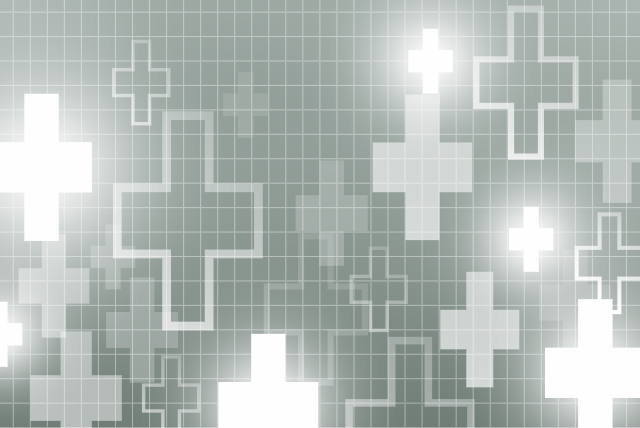
Give the GLSL for this background, as a Shadertoy shader.

```glsl
// Translucent, outlined and glowing white crosses over a grey-green gradient with a fine grid.
// Every cross is one stretched plus-shaped distance function; small lists hold the layout,
// and loops blend the layers from back to front. Units: canvas height = 1.

const vec3 DARK  = vec3(0.36, 0.42, 0.39);
const vec3 MID   = vec3(0.525, 0.58, 0.555);
const vec3 WHITE = vec3(0.995);

const vec2  CROSS_SHAPE = vec2(0.684, 1.0);   // half extents for unit half height
const float ARM_RATIO   = 0.342;              // arm thickness relative to extent
const float RIM_RATIO   = 0.08;               // outline width relative to half height
const vec2  GRID_CELL   = vec2(0.0398, 0.0571);
const vec2  GRID_ORIGIN = vec2(0.031, 0.001);

// Each entry: centre x, centre y, half height, opacity
const vec4 FILLED[10] = vec4[10](
    vec4(0.987, 0.609, 0.170, 0.57), vec4(1.121, 0.230, 0.135, 0.60),
    vec4(1.442, 0.670, 0.144, 0.30), vec4(0.775, 0.502, 0.123, 0.20),
    vec4(0.574, 0.755, 0.077, 0.12), vec4(0.126, 0.332, 0.121, 0.40),
    vec4(0.264, 0.400, 0.076, 0.20), vec4(0.332, 0.229, 0.123, 0.22),
    vec4(0.178, 0.070, 0.156, 0.48), vec4(1.344, 0.293, 0.123, 0.15));

const vec4 OUTLINED[8] = vec4[8](
    vec4(0.439, 0.484, 0.256, 0.50), vec4(0.330, 0.807, 0.100, 0.45),
    vec4(1.229, 0.807, 0.180, 0.58), vec4(1.424, 0.385, 0.119, 0.75),
    vec4(0.885, 0.324, 0.100, 0.32), vec4(0.738, 0.277, 0.178, 0.18),
    vec4(0.958, -0.008, 0.221, 0.42), vec4(0.400, 0.070, 0.100, 0.45));

// Each entry: centre x, centre y, half height, glow radius
const vec4 GLOWING[6] = vec4[6](
    vec4(0.097, 0.609, 0.172, 0.22), vec4(1.006, 0.857, 0.076, 0.14),
    vec4(1.241, 0.441, 0.076, 0.12), vec4(0.000, 0.219, 0.076, 0.11),
    vec4(0.627, 0.049, 0.171, 0.16), vec4(1.391, 0.129, 0.172, 0.16));

// Square-cornered box distance; q is already mirrored into one quadrant
float boxDistance(vec2 q, vec2 halfSize) {
    vec2 d = q - halfSize;
    return max(d.x, d.y);
}

float crossDistance(vec2 p, float halfHeight) {
    vec2 q = abs(p);
    vec2 extent = CROSS_SHAPE * halfHeight;
    vec2 arm = extent * ARM_RATIO;
    return min(boxDistance(q, vec2(arm.x, extent.y)),
               boxDistance(q, vec2(extent.x, arm.y)));
}

float coverage(float d, float pixel) {
    return clamp(0.5 - d / pixel, 0.0, 1.0);
}

// Opacity factor that grows toward the lower left of a cross
float sheen(vec2 p, float halfHeight, float amount) {
    return 1.0 - amount * dot(p / halfHeight, vec2(0.5, 0.8));
}

// Tight core plus a wide, faint halo
float glow(float r, float radius) {
    float core = exp(-r * r / (radius * radius));
    float halo = exp(-r / (1.4 * radius));
    return clamp(0.72 * core + 0.25 * halo, 0.0, 1.0);
}

float gridLines(vec2 p, float pixel) {
    vec2 cell = (p - GRID_ORIGIN) / GRID_CELL;
    vec2 d = abs(cell - round(cell)) * GRID_CELL - 0.0012;
    return max(coverage(d.x, pixel), coverage(d.y, pixel));
}

// Vertical gradient, paler along the top and toward both upper sides
vec3 backdrop(vec2 p) {
    vec3 base = mix(DARK, MID, smoothstep(-0.1, 0.7, p.y));
    float side = smoothstep(0.25, 0.8, abs(p.x - 0.75)) * smoothstep(0.05, 0.45, p.y);
    float top = smoothstep(0.7, 1.05, p.y);
    return mix(base, WHITE, 0.16 * side + 0.14 * top);
}

void mainImage(out vec4 fragColor, in vec2 fragCoord) {
    float pixel = 1.0 / iResolution.y;
    vec2 p = fragCoord * pixel;

    // Backdrop and light
    vec3 color = backdrop(p);
    for (int i = 0; i < 6; i++) {
        vec4 c = GLOWING[i];
        color = mix(color, WHITE, glow(length(p - c.xy), c.w));
    }

    // Translucent crosses
    for (int i = 0; i < 10; i++) {
        vec4 c = FILLED[i];
        vec2 q = p - c.xy;
        float mask = coverage(crossDistance(q, c.z), pixel);
        color = mix(color, WHITE, mask * c.w * sheen(q, c.z, 0.15));
    }

    // Outlined crosses
    for (int i = 0; i < 8; i++) {
        vec4 c = OUTLINED[i];
        vec2 q = p - c.xy;
        float d = crossDistance(q, c.z);
        float rim = coverage(d, pixel) - coverage(d + c.z * RIM_RATIO, pixel);
        color = mix(color, WHITE, clamp(rim * c.w * sheen(q, c.z, 0.45), 0.0, 1.0));
    }

    // Grid, then solid crosses on top
    color = mix(color, WHITE, 0.4 * gridLines(p, pixel));
    for (int i = 0; i < 6; i++) {
        vec4 c = GLOWING[i];
        color = mix(color, WHITE, coverage(crossDistance(p - c.xy, c.z), pixel));
    }

    fragColor = vec4(color, 1.0);
}
```
